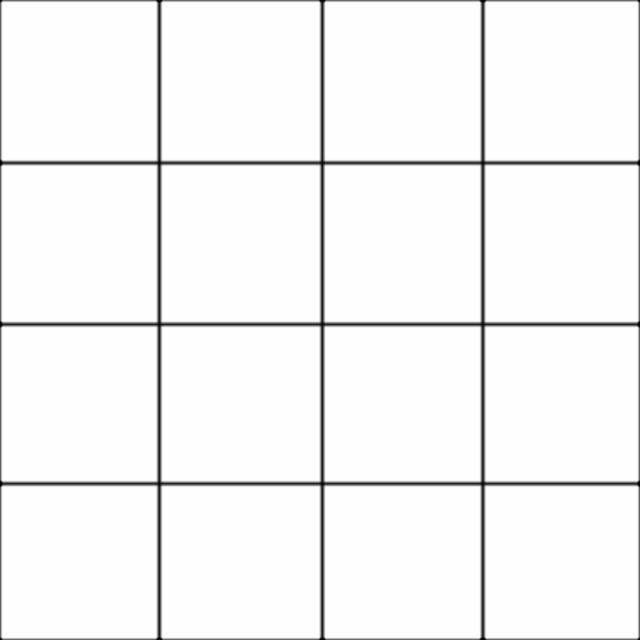
This pattern is drawn by a WebGL 1 fragment shader. Its source:

```glsl
precision highp float;
// Four by four grid of thin, soft black rules on white paper, framed at the edges.
// Each rule is a distance to an evenly spaced line that drifts a little from true;
// the frame is partly cropped, and small ink knots mark where inner rules meet it.

uniform vec2 u_resolution;

const float PI = 3.14159;
const float CELLS = 4.0;                      // repeats across and down
const int LAST_RULE = 4;                      // rules run from 0 to CELLS
const vec2 BOW = vec2(0.0031, -0.0071);       // drift that peaks mid canvas
const vec2 SWAY = vec2(-0.0028, -0.0006);     // drift that changes sign mid canvas
const vec2 RIPPLE = vec2(-0.0006, -0.0003);   // finer symmetric drift
const float FRAME_OVERHANG = 0.0011;          // how far the frame lies off the canvas
const float RULE_HALF_WIDTH = 0.0025;
const float RULE_SOFTNESS = 0.0034;           // wide falloff, like a blurred pen line
const float KNOT_RADIUS = 0.0048;
const float KNOT_SOFTNESS = 0.0025;
const float FRAME_REACH = 0.01;               // how near the frame knots appear
const vec2 RULE_TONE = vec2(0.04, 0.08);      // vertical, horizontal ink
const vec3 PAPER = vec3(0.998);

// Distance to the nearest vertical (x) and horizontal (y) rule.
vec2 ruleDistance(vec2 uv) {
  vec2 nearest = vec2(1.0);
  for (int i = 0; i <= LAST_RULE; i++) {
    float t = float(i) / CELLS;
    vec2 drift = BOW * sin(PI * t) + SWAY * sin(2.0 * PI * t) + RIPPLE * sin(3.0 * PI * t);
    float overhang = FRAME_OVERHANG * (step(0.99, t) - step(t, 0.01));
    nearest = min(nearest, abs(uv - t - drift - overhang));
  }
  return nearest;
}

float softInk(float distance, float radius, float softness) {
  return 1.0 - smoothstep(radius - softness, radius + softness, distance);
}

void main() {
  vec2 uv = gl_FragCoord.xy / u_resolution;
  float pixel = 1.0 / min(u_resolution.x, u_resolution.y);
  vec2 d = ruleDistance(uv);

  // Rules: multiplied tones make the crossings darker.
  float ruleBlur = max(RULE_SOFTNESS, 0.75 * pixel);
  vec2 ink = vec2(softInk(d.x, RULE_HALF_WIDTH, ruleBlur),
                  softInk(d.y, RULE_HALF_WIDTH, ruleBlur));
  vec2 tone = mix(vec2(1.0), RULE_TONE, ink);

  // Knots: round blots at the crossings along the frame.
  vec2 inset = min(uv, 1.0 - uv);
  float nearFrame = step(min(inset.x, inset.y), FRAME_REACH);
  float knot = nearFrame * softInk(length(d), KNOT_RADIUS, max(KNOT_SOFTNESS, 0.75 * pixel));

  gl_FragColor = vec4(PAPER * tone.x * tone.y * (1.0 - knot), 1.0);
}
```
